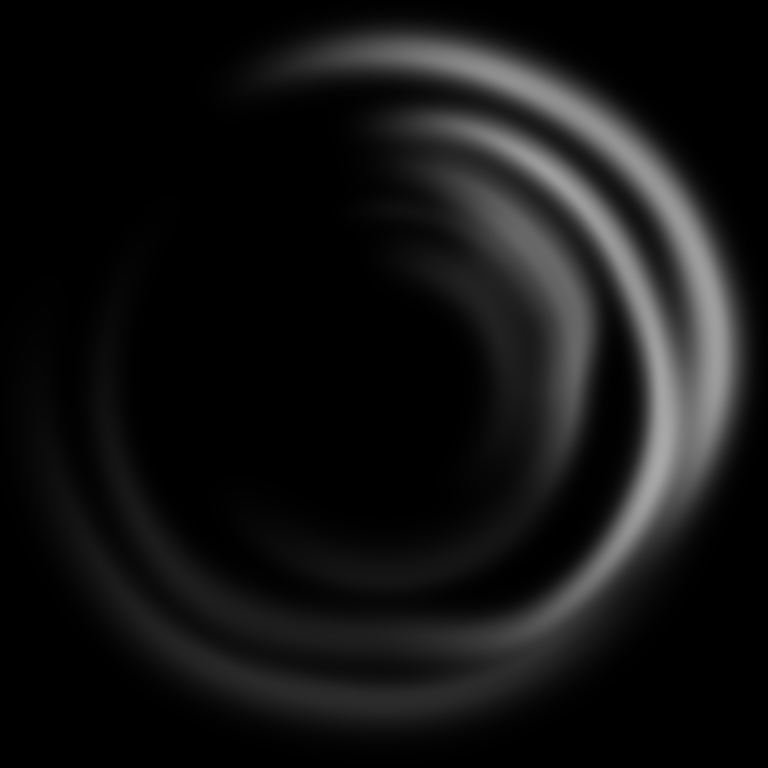
A WebGL 2 fragment shader for this background:

```glsl
#version 300 es
precision highp float;
// Soft grey light trails swirling around a dark centre.
// Each trail is an asymmetric radial glow whose radius, widths and
// brightness vary with the clockwise sweep angle; faint noise adds streaks.

uniform vec2 u_resolution;
out vec4 outColor;

const float SWEEP_START = 130.0; // degrees, in the darkest sector

// Rises between a and b, holds, then falls between c and d.
float hump(float x, float a, float b, float c, float d) {
    return smoothstep(a, b, x) * (1.0 - smoothstep(c, d, x));
}

// Bell profile with separate inner and outer widths.
float glow(float radius, float centre, float inner, float outer) {
    float offset = radius - centre;
    float k = offset / (offset < 0.0 ? inner : outer);
    return exp(-k * k);
}

// Adds light without clipping.
float screen(float a, float b) {
    return a + b - a * b;
}

vec2 hashGradient(vec2 cell) {
    float h = fract(sin(dot(cell, vec2(127.1, 311.7))) * 43758.5);
    return vec2(cos(h * 6.2832), sin(h * 6.2832));
}

float gradientNoise(vec2 p) {
    vec2 i = floor(p), f = fract(p);
    vec2 u = f * f * f * (f * (f * 6.0 - 15.0) + 10.0);
    vec2 e = vec2(1.0, 0.0);
    float low = mix(dot(hashGradient(i), f),
                    dot(hashGradient(i + e), f - e), u.x);
    float high = mix(dot(hashGradient(i + e.yx), f - e.yx),
                     dot(hashGradient(i + e.xx), f - e.xx), u.x);
    return mix(low, high, u.y);
}

// Broad rim trail, followed by its dim lower tail.
float rimTrail(float r, float t) {
    float centre = 0.86 + 0.02 * smoothstep(60.0, 105.0, t)
                 - 0.07 * smoothstep(115.0, 165.0, t);
    float inner = mix(0.055, 0.10, smoothstep(95.0, 135.0, t));
    float head = 0.59 * hump(t, 5.0, 65.0, 128.0, 172.0)
               * glow(r, centre, inner, 0.062);
    float tailCentre = 0.82 + 0.05 * smoothstep(225.0, 270.0, t)
                     + 0.03 * smoothstep(270.0, 320.0, t);
    float tail = 0.17 * hump(t, 130.0, 215.0, 225.0, 335.0)
               * glow(r, tailCentre, 0.05, 0.08);
    return screen(head, tail);
}

// Bright crescent that thins into a long ring.
float crescentTrail(float r, float t) {
    float centre = 0.675 + 0.025 * smoothstep(35.0, 65.0, t)
                 + 0.04 * smoothstep(105.0, 150.0, t)
                 - 0.08 * smoothstep(185.0, 220.0, t)
                 + 0.065 * smoothstep(220.0, 270.0, t);
    float spread = 0.02 * hump(t, 170.0, 215.0, 250.0, 300.0);
    float light = 0.48 * hump(t, 30.0, 80.0, 140.0, 225.0)
                + 0.12 * hump(t, 25.0, 60.0, 250.0, 360.0);
    return light * glow(r, centre, 0.046 + spread, 0.052 + spread);
}

// Wide, softer trail inside the crescent.
float middleTrail(float r, float t) {
    float centre = 0.57 - 0.035 * smoothstep(50.0, 85.0, t)
                 - 0.045 * smoothstep(105.0, 135.0, t)
                 + 0.015 * smoothstep(145.0, 190.0, t);
    float turn = smoothstep(85.0, 130.0, t);
    float inner = mix(0.06, 0.11, smoothstep(45.0, 80.0, t)) - 0.03 * turn;
    float outer = mix(0.075, 0.047, turn);
    float light = 0.33 * hump(t, 35.0, 85.0, 115.0, 175.0)
                + 0.08 * hump(t, 25.0, 60.0, 225.0, 285.0);
    return light * glow(r, centre, inner, outer);
}

// Two faint arcs nearest the centre.
float innerArcs(float r, float t) {
    float core = 0.12 * hump(t, 25.0, 80.0, 105.0, 200.0)
               * glow(r, 0.33, 0.06, 0.075);
    float wisp = 0.06 * hump(t, 20.0, 50.0, 60.0, 90.0)
               * glow(r, 0.455, 0.035, 0.035);
    return screen(core, wisp);
}

void main() {
    vec2 p = (2.0 * gl_FragCoord.xy - u_resolution)
           / min(u_resolution.x, u_resolution.y);
    float r = length(p);
    float sweep = mod(SWEEP_START - degrees(atan(p.y, p.x)), 360.0);

    // Combine the trails from the rim inward.
    float light = screen(rimTrail(r, sweep), crescentTrail(r, sweep));
    light = screen(light, middleTrail(r, sweep));
    light = screen(light, innerArcs(r, sweep));

    // Fine streaks along the direction of rotation.
    float streak = gradientNoise(vec2(r * 22.0 + sweep * 0.012, sweep * 0.022));
    light *= 1.0 + 0.10 * streak;

    outColor = vec4(vec3(light), 1.0);
}
```
